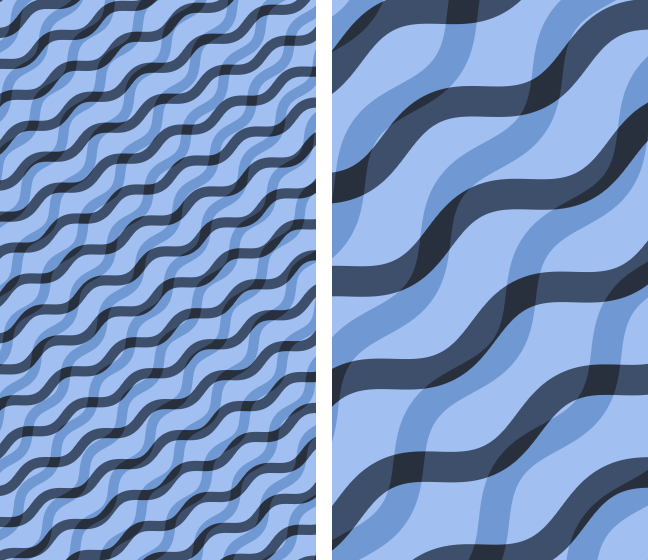
Left, the full canvas; right, a detail of the centre.
Give the GLSL for this pattern, as a WebGL 1 fragment shader.

```glsl
precision highp float;
// Two layers of parallel wavy stripes, slate and blue, crossing at thirty degrees.

uniform vec2 u_resolution;

// Coverage of a wavy stripe grid; lengths are fractions of the canvas height.
// A stripe's centre crosses its axis at the anchor, rising there if swing > 0.
float wavyStripes(vec2 p, vec2 anchor, float degreesUp, float swing) {
  float a = radians(degreesUp);
  vec2 along = vec2(cos(a), sin(a));
  vec2 across = vec2(-along.y, along.x);
  vec2 q = vec2(dot(p - anchor, along), dot(p - anchor, across));

  // Sine centre line, repeated across the stripes
  float k = 6.2831853 / 0.1194;
  float spacing = 0.0613;
  float offset = q.y - swing * sin(k * q.x);
  offset = (fract(offset / spacing + 0.5) - 0.5) * spacing;

  // Dividing by the gradient length keeps the stroke width even on slopes
  float slope = swing * k * cos(k * q.x);
  float edge = abs(offset) / sqrt(1.0 + slope * slope) - 0.0091;
  return clamp(0.5 - edge * u_resolution.y, 0.0, 1.0);
}

void main() {
  vec2 p = gl_FragCoord.xy / u_resolution.y;

  float slate = wavyStripes(p, vec2(0.2526, 0.6615), 25.7, -0.0096);
  float blue = wavyStripes(p, vec2(0.2656, 0.6576), 56.0, 0.0096);

  // Each layer tints whatever it crosses
  vec3 ground = mix(vec3(0.63, 0.75, 0.94), vec3(0.44, 0.60, 0.83), blue);
  vec3 shade = mix(vec3(0.24, 0.31, 0.42), vec3(0.16, 0.19, 0.24), blue);
  gl_FragColor = vec4(mix(ground, shade, slate), 1.0);
}
```
